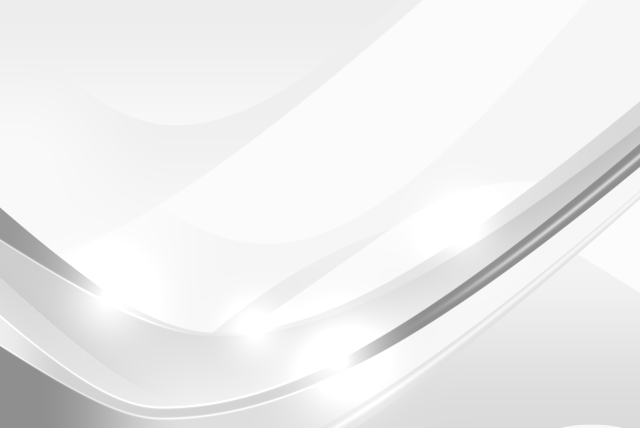
This background is drawn by a Shadertoy shader. Its source:

```glsl
// Pale abstract backdrop: a folded silver ribbon sweeps through a valley and climbs right.
// Each edge is a lopsided hyperbola; tones are painted downward from edge to edge,
// then fine rim lines and soft glows are added as light.

// Valley edges: lowest point, then (slope, roundness) for the left and right arms.
struct Valley { vec2 low; vec2 left; vec2 right; };
const Valley ARC_TOP     = Valley(vec2(0.41, 0.707), vec2(1.2, 0.295), vec2(1.1, 0.392));
const Valley ARC_MIDDLE  = Valley(vec2(-0.1, 0.36),  vec2(1.0, 0.61),  vec2(1.0, 0.61));
const Valley ARC_LOWER   = Valley(vec2(0.62, 0.43),  vec2(0.8, 0.23),  vec2(1.4, 0.50));
const Valley RIBBON_TOP  = Valley(vec2(0.51, 0.222), vec2(1.0, 0.297), vec2(0.95, 0.575));
const Valley RIBBON_BODY = Valley(vec2(0.51, 0.215), vec2(0.7, 0.244), vec2(0.95, 0.687));
const Valley RIBBON_BASE = Valley(vec2(0.38, 0.047), vec2(1.0, 0.228), vec2(1.0, 0.708));
const Valley STRAND_BASE = Valley(vec2(0.38, 0.022), vec2(0.7, 0.174), vec2(1.0, 0.772));
const Valley STRIPE_TOP  = Valley(vec2(0.3, -0.13),  vec2(1.0, 0.709), vec2(1.0, 0.709));
const Valley STRIPE_BASE = Valley(vec2(0.3, -0.20),  vec2(1.0, 0.612), vec2(1.0, 0.612));
const Valley FOLD        = Valley(vec2(0.45, 0.06),  vec2(1.0, 0.20),  vec2(1.0, 0.70));

const vec2 LEAF_TIP = vec2(0.916, 0.465);
const float PAPER = 0.965;
const float WHITE = 0.988;
const float STEEL = 0.56;
const float RIM_WIDTH = 0.0028;

// Glows: position, radius, strength.
const int GLOW_COUNT = 4;
const vec4 GLOWS[GLOW_COUNT] = vec4[](
    vec4(0.254, 0.305, 0.085, 0.22), vec4(0.596, 0.230, 0.065, 0.17),
    vec4(0.800, 0.156, 0.110, 0.24), vec4(1.085, 0.463, 0.075, 0.18));

float height(Valley v, float x) {
    float d = x - v.low.x;
    vec2 arm = d < 0.0 ? v.left : v.right;
    return v.low.y + arm.x * (sqrt(d * d + arm.y * arm.y) - arm.y);
}

// Smooth coverage of the area below an edge.
float under(float y, float edge) {
    float soft = 1.1 / iResolution.y;
    return smoothstep(-soft, soft, edge - y);
}

float rim(float y, float edge, float width) {
    float d = (y - edge) / width;
    return exp(-d * d);
}

float backdrop(vec2 p) {
    float rise = smoothstep(0.62, 1.0, p.y);
    float tone = mix(0.978, 0.928, rise);
    float band = mix(0.970, 0.938, smoothstep(0.45, 0.75, p.y));
    tone = mix(tone, band, under(p.y, height(ARC_TOP, p.x)) * smoothstep(0.05, 0.4, p.x));
    tone = mix(tone, 0.984, under(p.y, height(ARC_MIDDLE, p.x)));
    tone = mix(tone, PAPER, under(p.y, height(ARC_LOWER, p.x)) * smoothstep(0.3, 0.55, p.x));

    // Pointed leaf and the white sail in front of it
    float d = p.x - LEAF_TIP.x;
    float ahead = max(d, 0.0);
    float leaf = under(p.y, LEAF_TIP.y + 0.32 * d - 0.62 * d * d);
    float sail = under(p.y, LEAF_TIP.y + 0.7 * d - 1.1 * ahead * ahead);
    tone = mix(tone, mix(0.915, 0.945, smoothstep(0.25, 0.47, p.y)), leaf);
    return mix(tone, mix(0.972, WHITE, smoothstep(0.3, 0.5, p.y)), sail);
}

float ribbon(float tone, vec2 p) {
    float x = p.x, y = p.y;
    float top = height(RIBBON_TOP, x);
    float body = height(RIBBON_BODY, x);
    float base = height(RIBBON_BASE, x);
    float strand = height(STRAND_BASE, x);

    // Upper bevel: dark wedge on the left, pale strip on the right
    float bevel = mix(0.60, 0.90, smoothstep(0.0, 0.36, x));
    tone = mix(tone, bevel - 0.05 * smoothstep(1.1, 1.5, x), under(y, top));

    // Main silver face, brighter toward its lower edge
    float depth = clamp((top - y) / (top - base), 0.0, 1.0);
    float face = mix(0.80, 0.87, smoothstep(0.0, 0.5, x));
    face = mix(face, 0.72, smoothstep(0.8, 1.5, x)) + 0.075 * depth;
    float foldGap = y - height(FOLD, x);
    face -= 0.05 * step(0.0, foldGap) * exp(-foldGap * 12.0) * smoothstep(0.45, 0.1, x);
    tone = mix(tone, face, under(y, body));

    // Thin strand with a light streak on the climb
    float strandTone = mix(0.83, STEEL, smoothstep(0.75, 1.0, x));
    strandTone += 0.10 * smoothstep(0.15, 0.0, x);
    float streak = rim(y, mix(base, strand, 0.52), 0.0065);
    strandTone += 0.28 * streak * smoothstep(0.9, 1.3, x);
    tone = mix(tone, strandTone, under(y, base));

    // Field below, dark in the left corner
    float field = mix(STEEL, 0.87, smoothstep(0.08, 0.44, x));
    field = mix(field, 0.97, smoothstep(0.55, 1.1, x));
    tone = mix(tone, field, under(y, strand));

    // Rim lights
    float leftSide = smoothstep(0.5, 0.25, x);
    tone += 0.16 * rim(y, body, RIM_WIDTH) * leftSide;
    tone += 0.13 * rim(y, base, RIM_WIDTH) * smoothstep(0.85, 0.6, x);
    return tone + 0.14 * rim(y, strand, RIM_WIDTH) * smoothstep(0.9, 0.6, x);
}

float lowerRight(float tone, vec2 p) {
    float top = height(STRIPE_TOP, p.x);
    float base = height(STRIPE_BASE, p.x);
    float stripe = 0.885 + 0.08 * rim(p.y, mix(top, base, 0.4), 0.007);
    tone = mix(tone, stripe, under(p.y, top));

    // Shaded floor below a pale slanted plane
    float ground = mix(0.86, 0.955, smoothstep(0.0, 0.42, p.y));
    ground = mix(WHITE, ground, under(p.y, 0.41 - 0.62 * (p.x - 1.348)));
    tone = mix(tone, ground, under(p.y, base));
    float cap = length((p - vec2(1.387, -0.012)) / vec2(0.09, 0.02));
    return mix(tone, 0.97, smoothstep(1.06, 0.94, cap));
}

void mainImage(out vec4 fragColor, in vec2 fragCoord) {
    vec2 p = fragCoord / iResolution.xy * vec2(1.5, 1.0);
    float tone = lowerRight(ribbon(backdrop(p), p), p);
    for (int i = 0; i < GLOW_COUNT; i++) {
        float d = length(p - GLOWS[i].xy) / GLOWS[i].z;
        tone += GLOWS[i].w * (0.7 * exp(-d * d) + 0.7 * exp(-d * 9.0));
    }
    fragColor = vec4(vec3(clamp(tone, 0.0, 1.0)), 1.0);
}
```
